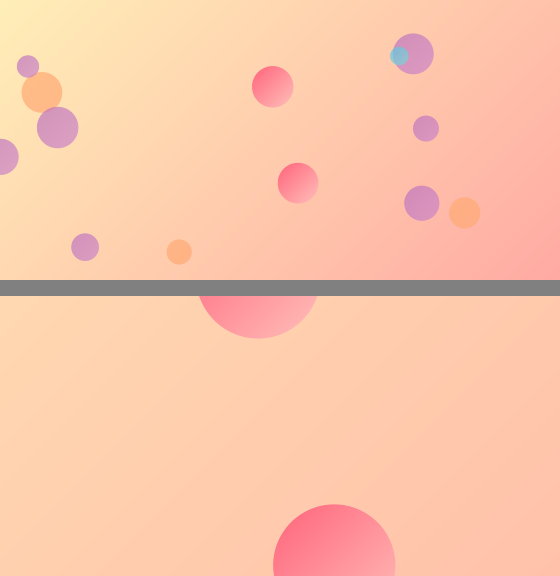
Top, the full canvas; bottom, a detail of the centre.
Write a Shadertoy shader that draws this background.

```glsl
const vec2 LOW_DISCREPANCY_STEP = vec2(0.7549, 0.5698);
const float GOLDEN_RATIO = 0.618;

// Paint with a diagonal ramp from upper left to lower right
struct Paint {
    vec3 upperLeft;
    vec3 lowerRight;
    float opacity;
};

// Area with lower left corner and size, in canvas heights
struct Region {
    vec2 corner;
    vec2 size;
};

vec3 drawDisc(vec3 base, vec2 offset, float radius, Paint paint, float pixel) {
    float ramp = clamp(0.5 + (offset.x - offset.y) / (4.0 * radius), 0.0, 1.0);
    float edge = length(offset) - radius;
    float coverage = 1.0 - smoothstep(-0.6 * pixel, 0.6 * pixel, edge);
    vec3 tint = mix(paint.upperLeft, paint.lowerRight, ramp);
    return mix(base, tint, coverage * paint.opacity);
}

// Spreads discs evenly but irregularly over a region
vec3 scatterDiscs(vec3 base, vec2 p, int count, Region region, vec2 phase,
                  vec2 radii, Paint paint, float pixel) {
    for (int i = 0; i < count; i++) {
        float n = float(i);
        vec2 spot = fract(phase + n * LOW_DISCREPANCY_STEP);
        vec2 center = region.corner + region.size * spot;
        float radius = mix(radii.x, radii.y, fract(n * GOLDEN_RATIO));
        base = drawDisc(base, p - center, radius, paint, pixel);
    }
    return base;
}

void mainImage(out vec4 fragColor, in vec2 fragCoord) {
    float pixel = 1.0 / iResolution.y;
    float aspect = iResolution.x / iResolution.y;
    vec2 p = fragCoord * pixel;

    Paint orange = Paint(vec3(1.0, 0.67, 0.45), vec3(1.0, 0.66, 0.46), 0.7);
    Paint purple = Paint(vec3(0.74, 0.45, 0.74), vec3(0.81, 0.53, 0.79), 0.7);
    Paint pink = Paint(vec3(1.0, 0.39, 0.48), vec3(1.0, 0.75, 0.73), 1.0);
    Paint cyan = Paint(vec3(0.36, 0.77, 0.90), vec3(0.50, 0.84, 0.82), 0.7);

    Region canvas = Region(vec2(0.0), vec2(aspect, 1.0));
    Region leftSide = Region(vec2(0.0, 0.05), vec2(0.40, 0.75));
    Region rightSide = Region(vec2(1.47, 0.20), vec2(0.06, 0.62));
    Region middle = Region(vec2(0.95, -0.03), vec2(0.12, 0.80));
    Region accent = Region(vec2(1.426, 0.80), vec2(0.0));

    // Warm diagonal backdrop
    float diagonal = (p.x + 1.0 - p.y) / (aspect + 1.0);
    vec3 color = mix(vec3(1.0, 0.935, 0.72), vec3(1.0, 0.667, 0.64), diagonal);

    // Translucent and solid discs, back to front
    color = scatterDiscs(color, p, 3, canvas, vec2(0.32, 0.10), vec2(0.045, 0.09), orange, pixel);
    color = scatterDiscs(color, p, 4, leftSide, vec2(0.25, 0.95), vec2(0.04, 0.08), purple, pixel);
    color = scatterDiscs(color, p, 3, rightSide, vec2(0.10, 0.98), vec2(0.073, 0.03), purple, pixel);
    color = scatterDiscs(color, p, 2, middle, vec2(0.20, 0.90), vec2(0.074, 0.072), pink, pixel);
    color = scatterDiscs(color, p, 1, accent, vec2(0.0), vec2(0.033), cyan, pixel);

    fragColor = vec4(color, 1.0);
}
```
